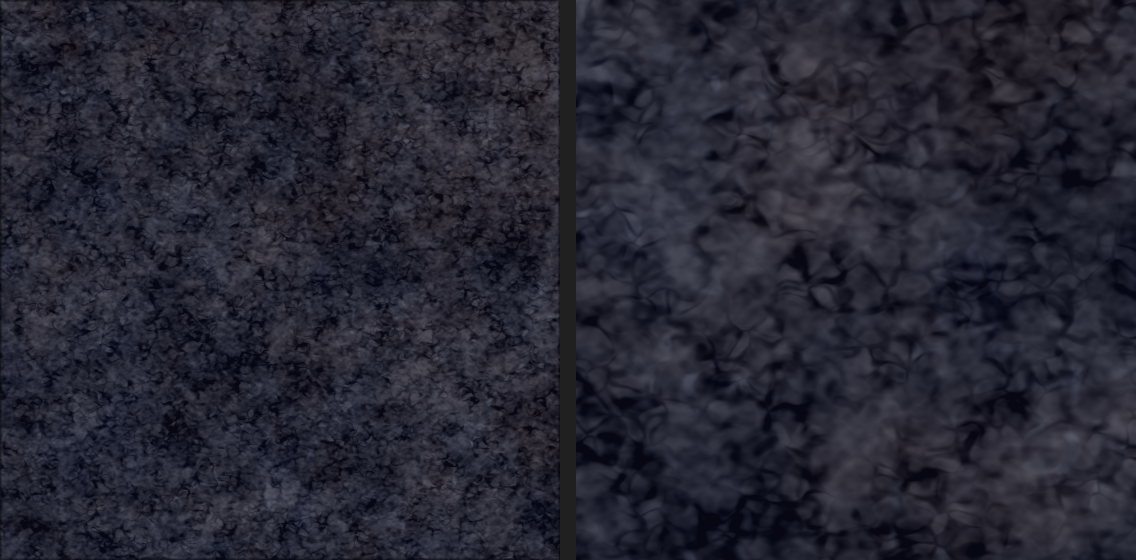
Left: the whole. Right: its middle third, enlarged.
Reproduce this texture procedurally as a Shadertoy shader.

```glsl
// Dark crumbly ground: soft blue-grey grains parted by broken near-black cracks.
// Two ragged cellular layers carve the cracks; gradient noise adds pits, mottling
// and patches, and drifts the tint from cool at lower left to warm at upper right.

const float BASE_TONE = 0.183;
const float BLUE_LIFT = 0.049;
const vec3 WARM_TINT = vec3(0.024, 0.005, -0.014);
const vec3 DARKEST = vec3(0.025, 0.028, 0.070);

vec2 hash2(vec2 cell) {
    vec3 q = fract(cell.xyx * vec3(0.1031, 0.1030, 0.0973));
    q += dot(q, q.yzx + 33.33);
    return fract((q.xx + q.yz) * q.zy);
}

float cornerSlope(vec2 cell, vec2 corner, vec2 local) {
    float angle = 6.2832 * hash2(cell + corner + 57.0).x;
    return dot(vec2(cos(angle), sin(angle)), local - corner);
}

// Gradient noise, roughly -0.7 to 0.7
float gradientNoise(vec2 p) {
    vec2 cell = floor(p);
    vec2 f = fract(p);
    vec2 w = f * f * f * (f * (f * 6.0 - 15.0) + 10.0);
    float low = mix(cornerSlope(cell, vec2(0, 0), f), cornerSlope(cell, vec2(1, 0), f), w.x);
    float high = mix(cornerSlope(cell, vec2(0, 1), f), cornerSlope(cell, vec2(1, 1), f), w.x);
    return mix(low, high, w.y);
}

float fbm(vec2 p, int octaves) {
    float sum = 0.0;
    float amplitude = 1.0;
    for (int i = 0; i < octaves; i++) {
        sum += amplitude * gradientNoise(p);
        p = mat2(1.6, 1.2, -1.2, 1.6) * p + 19.7;
        amplitude *= 0.6;
    }
    return sum;
}

vec2 warp(vec2 p, float frequency, float amount) {
    vec2 q = p * frequency;
    return p + amount * vec2(gradientNoise(q), gradientNoise(q + 41.3));
}

// x: gap between the two nearest grain centres, y: random value of the grain
vec2 grains(vec2 p) {
    vec2 cell = floor(p);
    float nearest = 9.0;
    float second = 9.0;
    float id = 0.0;
    for (int y = -1; y <= 1; y++) {
        for (int x = -1; x <= 1; x++) {
            vec2 neighbour = cell + vec2(x, y);
            vec2 jitter = hash2(neighbour);
            float d = length(neighbour + jitter - p);
            if (d < nearest) {
                second = nearest;
                nearest = d;
                id = fract(jitter.x * 7.3 + jitter.y * 3.7);
            } else {
                second = min(second, d);
            }
        }
    }
    return vec2(second - nearest, id);
}

float crack(float gap, float width) {
    return 1.0 - smoothstep(0.0, width, gap);
}

void mainImage(out vec4 fragColor, in vec2 fragCoord) {
    vec2 uv = fragCoord / iResolution.xy;

    // Grains lie slightly flattened
    vec2 p = warp(uv, 60.0, 0.009) + 3.0;
    vec2 coarse = grains(p * vec2(40.0, 54.0));
    vec2 fine = grains(p * vec2(70.0, 94.0) + 9.0);

    // Cracks have ragged sides and fade in and out
    float ragged = 0.30 * gradientNoise(uv * vec2(105.0, 125.0) + 7.0);
    float coarseStrength = smoothstep(-0.2, 0.35, fbm(uv * 27.0 + 5.0, 2));
    float fineStrength = smoothstep(-0.2, 0.35, fbm(uv * 21.0 + 71.0, 2));

    float tone = BASE_TONE;
    tone -= 0.100 * coarseStrength * crack(coarse.x + ragged, 0.42);
    tone -= 0.070 * fineStrength * crack(fine.x + ragged, 0.46);
    tone += 0.044 * (coarse.y - 0.5) * smoothstep(0.0, 0.3, coarse.x);
    tone += 0.044 * (fine.y - 0.5) * smoothstep(0.0, 0.3, fine.x);

    // Blotchy pits between grains
    float pit = smoothstep(0.1, 0.6, fbm(uv * vec2(50.0, 74.0) + 37.0, 2));
    tone -= 0.065 * pit;

    // Broad patches, mottling and fine grit
    tone += 0.066 * fbm(uv * 4.5 + 13.0, 2);
    tone += 0.070 * fbm(uv * vec2(11.0, 14.0) + 61.0, 2);
    tone += 0.058 * gradientNoise(uv * vec2(28.0, 36.0) + 29.0);
    tone += 0.080 * fbm(uv * vec2(76.0, 98.0) + 83.0, 2);

    // Small pale flecks, cooler than the ground
    float fleck = smoothstep(0.1, 0.45, gradientNoise(p * vec2(66.0, 86.0)));
    fleck *= smoothstep(-0.2, 0.4, fbm(uv * 11.0 + 47.0, 2));
    tone += 0.070 * fleck;

    // Tint drift
    float warmth = 0.6 * (uv.x + uv.y - 1.0) + 0.9 * fbm(uv * 7.0 + 91.0, 3) - 0.5 * fleck;
    vec3 color = vec3(tone, tone, tone + BLUE_LIFT) + WARM_TINT * clamp(warmth, -0.7, 1.0);

    // Thin shaded rim
    vec2 toEdge = min(uv, 1.0 - uv);
    color *= mix(0.55, 1.0, smoothstep(0.0, 0.005, min(toEdge.x, toEdge.y)));

    fragColor = vec4(max(color, DARKEST), 1.0);
}
```
